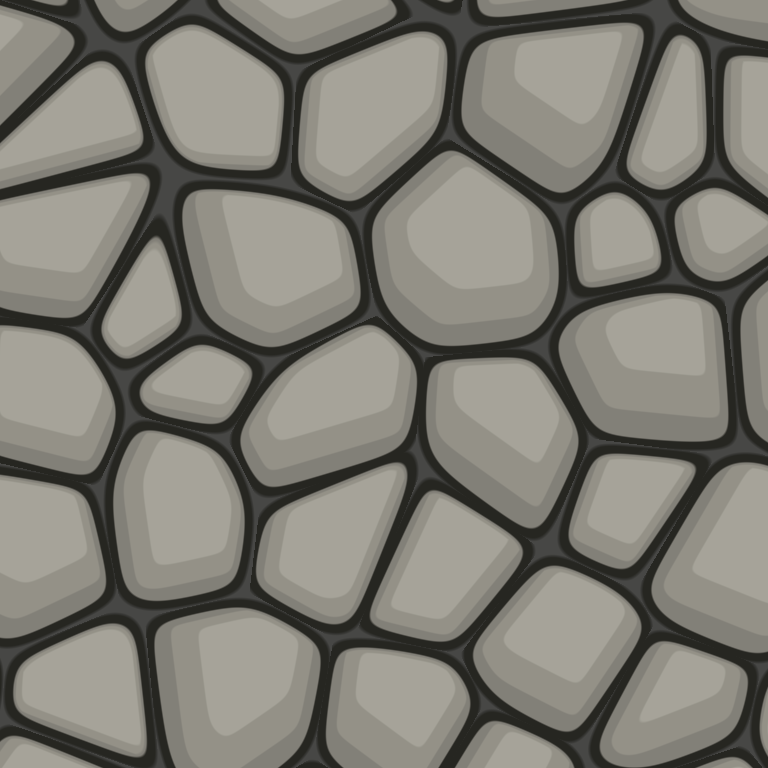
Give the GLSL for this texture, as a WebGL 2 fragment shader.

```glsl
#version 300 es
precision highp float;

uniform vec2 u_resolution;
out vec4 fragColor;

// Layout, measured in grid cells
const float CELLS = 5.2;
const float JITTER = 0.78;
const float WEIGHT_SPREAD = 0.24;
const float EDGE_TILT = 0.06;
const float GAP_MIN = 0.040;
const float GAP_MAX = 0.070;
const float OUTLINE = 0.052;
const float CORNER_ROUND = 0.060;
const float FACET_ROUND = 0.028;
const float RIM_OUTER = 0.014;
const float RIM_INNER = 0.034;
const float MORTAR_SHADE = 0.010;

// Facet insets on the lit and the shaded side, relative to stone size
const vec2 MID_INSET = vec2(0.05, 0.38);
const vec2 TOP_INSET = vec2(0.10, 0.95);
const vec2 LIGHT_DIR = vec2(0.39, 0.92);

const vec3 TOP_COLOR = vec3(0.65, 0.64, 0.60);
const vec3 MID_COLOR = vec3(0.58, 0.57, 0.53);
const vec3 SHADE_COLOR = vec3(0.51, 0.50, 0.47);
const vec3 OUTLINE_COLOR = vec3(0.15, 0.15, 0.13);
const vec3 MORTAR_DARK = vec3(0.21, 0.21, 0.20);
const vec3 MORTAR_COLOR = vec3(0.28, 0.28, 0.27);

// Integer hash giving three values from 0 to 1
vec3 hash3(ivec2 cell, int salt) {
    uvec3 v = uvec3(cell.x + 64, cell.y + 64, salt);
    v = v * 1664525u + 1013904u;
    v.x += v.y * v.z; v.y += v.z * v.x; v.z += v.x * v.y;
    v ^= v >> 16u;
    v.x += v.y * v.z; v.y += v.z * v.x; v.z += v.x * v.y;
    return vec3(v >> 8u) / 16777216.0;
}

// Seed position in xy and power weight in z, on staggered rows
vec3 stoneSeed(ivec2 cell) {
    vec3 h = hash3(cell, 3);
    float stagger = 0.5 * float(cell.y & 1);
    vec2 pos = vec2(cell) + 0.5 + (h.xy - 0.5) * JITTER;
    return vec3(pos.x + stagger, pos.y, h.z * WEIGHT_SPREAD);
}

// Stone whose power cell contains p
ivec2 findOwner(vec2 p) {
    ivec2 base = ivec2(floor(p));
    ivec2 owner = base;
    float nearest = 1e5;
    for (int y = -2; y <= 2; y++) {
        for (int x = -2; x <= 2; x++) {
            ivec2 cell = base + ivec2(x, y);
            vec3 seed = stoneSeed(cell);
            vec2 toSeed = seed.xy - p;
            float power = dot(toSeed, toSeed) - seed.z;
            if (power < nearest) { nearest = power; owner = cell; }
        }
    }
    return owner;
}

// Distance from a seed to the border shared with its neighbour
float borderReach(vec3 seed, vec3 other) {
    vec2 r = other.xy - seed.xy;
    return 0.5 * (dot(r, r) + seed.z - other.z) / max(length(r), 0.01);
}

float softStep(float d, float blur) {
    return smoothstep(-blur, blur, d);
}

void main() {
    vec2 p = gl_FragCoord.xy / u_resolution.y * CELLS;
    float blur = max(CELLS / u_resolution.y, 0.006);
    ivec2 owner = findOwner(p);
    vec3 seed = stoneSeed(owner);
    float gap = mix(GAP_MIN, GAP_MAX, hash3(owner, 11).x);

    // Stone size: distance from the seed to its closest border
    float size = 1.0;
    for (int i = 0; i < 25; i++) {
        ivec2 cell = owner + ivec2(i % 5, i / 5) - 2;
        if (cell != owner) size = min(size, borderReach(seed, stoneSeed(cell)));
    }
    size = max(size - gap, 0.10);

    // Rounded intersection of the half planes for body, mid and top facets
    vec3 sums = vec3(0.0);
    vec3 rounding = vec3(CORNER_ROUND, FACET_ROUND, FACET_ROUND);
    for (int i = 0; i < 25; i++) {
        ivec2 cell = owner + ivec2(i % 5, i / 5) - 2;
        if (cell == owner) continue;
        vec3 other = stoneSeed(cell);
        vec3 h = hash3(cell, 17 + (owner.x + 64) * 131 + owner.y + 64);
        vec2 n = normalize(other.xy - seed.xy);
        vec2 middle = seed.xy + n * borderReach(seed, other);
        n = normalize(n + vec2(-n.y, n.x) * (h.x * 2.0 - 1.0) * EDGE_TILT);
        float edge = dot(middle - p, n);
        float shaded = 0.5 - 0.5 * dot(n, LIGHT_DIR);
        float scale = size * mix(0.75, 1.25, h.y);
        vec3 inset = vec3(0.0, mix(MID_INSET.x, MID_INSET.y, shaded), mix(TOP_INSET.x, TOP_INSET.y, shaded));
        sums += exp(min((inset * scale - edge) / rounding, 60.0));
    }
    vec3 depth = -rounding * log(max(sums, 1e-30)) - gap;
    float body = depth.x;
    float midFacet = min(depth.y, body - RIM_OUTER);
    float topFacet = min(depth.z, body - RIM_INNER);

    // Layers from the joints up to the lit facet
    vec3 color = mix(MORTAR_COLOR, MORTAR_DARK, softStep(body + OUTLINE + MORTAR_SHADE, blur));
    color = mix(color, OUTLINE_COLOR, softStep(body + OUTLINE, blur));
    color = mix(color, SHADE_COLOR, softStep(body, blur));
    color = mix(color, MID_COLOR, softStep(midFacet, blur));
    color = mix(color, TOP_COLOR, softStep(topFacet, blur));
    fragColor = vec4(color, 1.0);
}
```
